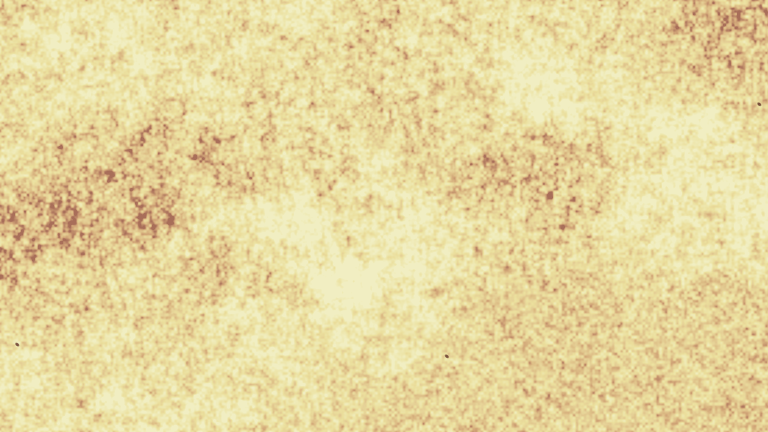
This texture is drawn by a Shadertoy shader. Its source:

```glsl
// Aged parchment: pale cream paper with rusty stains, worn patches and fine grain.

float hash(vec2 cell) {
    vec3 q = fract(vec3(cell.xyx) * 0.1031);
    q += dot(q, q.yzx + 33.33);
    return fract((q.x + q.y) * q.z);
}

// Value noise centred on zero
float noise(vec2 p) {
    vec2 i = floor(p), f = fract(p);
    f = f * f * (3.0 - 2.0 * f);
    float low = mix(hash(i), hash(i + vec2(1, 0)), f.x);
    float high = mix(hash(i + vec2(0, 1)), hash(i + vec2(1, 1)), f.x);
    return mix(low, high, f.y) - 0.5;
}

// Turned octaves hide the noise lattice
float fbm(vec2 p) {
    float sum = 0.0, weight = 1.0;
    for (int i = 0; i < 4; i++) {
        sum += weight * noise(p);
        p = mat2(1.6, 1.2, -1.2, 1.6) * p + 17.3;
        weight *= 0.72;
    }
    return sum;
}

// Broad stains (positive) and worn areas (negative): x, y, radius, strength
float stains(vec2 p) {
    vec4 blobs[11] = vec4[](
        vec4(0.08, 0.46, 0.19, 1.5), vec4(0.37, 0.58, 0.13, 1.3),
        vec4(0.55, 0.39, 0.08, 1.2), vec4(0.90, 0.66, 0.13, 0.9),
        vec4(1.20, 0.49, 0.17, 1.1), vec4(1.62, 0.96, 0.20, 1.3),
        vec4(0.83, 0.38, 0.19, -1.7), vec4(1.25, 0.78, 0.15, -1.2),
        vec4(1.66, 0.56, 0.22, -0.9), vec4(0.30, 0.08, 0.20, -0.7),
        vec4(0.35, 0.92, 0.20, -0.6));
    float sum = -0.1;
    for (int i = 0; i < 11; i++) {
        vec2 d = (p - blobs[i].xy) / blobs[i].z;
        sum += blobs[i].w * exp(-dot(d * d, vec2(0.8, 1.25)));
    }
    return sum;
}

// Cream to rust, by darkness
vec3 paperColor(float darkness) {
    float stops[7] = float[](-1.6, -0.7, -0.06, 0.52, 1.23, 1.95, 3.1);
    vec3 tones[7] = vec3[](
        vec3(0.945, 0.935, 0.76), vec3(0.93, 0.90, 0.67), vec3(0.92, 0.87, 0.61),
        vec3(0.90, 0.82, 0.59), vec3(0.87, 0.75, 0.53), vec3(0.82, 0.65, 0.47),
        vec3(0.66, 0.43, 0.35));
    vec3 color = tones[0];
    for (int i = 1; i < 7; i++) {
        float t = clamp((darkness - stops[i - 1]) / (stops[i] - stops[i - 1]), 0.0, 1.0);
        color = mix(color, tones[i], t);
    }
    return color;
}

// Rare dark flecks, one candidate per cell
float flecks(vec2 p) {
    vec2 cell = floor(p * 7.0);
    vec2 centre = 0.2 + 0.6 * vec2(hash(cell + 3.1), hash(cell + 8.7));
    vec2 d = (fract(p * 7.0) - centre) / 7.0;
    d.x += 0.4 * d.y;
    float present = step(0.95, hash(cell + 41.0));
    return present * (1.0 - smoothstep(0.002, 0.006, length(d)));
}

void mainImage(out vec4 fragColor, in vec2 fragCoord) {
    vec2 p = fragCoord / iResolution.y;

    // Ragged outlines for the large areas
    vec2 warped = p + 0.13 * vec2(fbm(p * 6.0 + 5.0), fbm(p * 6.0 + 31.0));
    float plate = smoothstep(0.75, 1.1, warped.x + 0.5 * (0.3 - warped.y))
                * (1.0 - smoothstep(0.27, 0.36, warped.y));
    float darkness = stains(warped) + 0.65 * plate;

    // Mottling, calmer on the even tan area at the lower right
    float mottle = 0.75 * fbm(p * 8.0 + 60.0) + 1.0 * fbm(p * vec2(25.0, 29.0) + 90.0);
    darkness += mottle * mix(1.0, 0.5, plate);

    // Brushed wear, running both ways
    float wear = 1.4 * noise(p * vec2(115.0, 34.0) + 7.0)
               + 0.9 * noise(p * vec2(30.0, 105.0) + 19.0);
    darkness += wear * mix(1.0, 0.3, plate);

    // Fine grain, strongest in the stains
    mat2 turn = mat2(0.8, 0.6, -0.6, 0.8);
    float grain = 2.2 * noise(p * 155.0) + 1.8 * noise(turn * p * 88.0 + 45.0);
    darkness += grain * clamp(0.95 + 0.2 * darkness, 0.6, 1.3);

    vec3 color = paperColor(darkness);
    color = mix(color, vec3(0.40, 0.22, 0.17), 0.85 * flecks(p));
    fragColor = vec4(color, 1.0);
}
```
